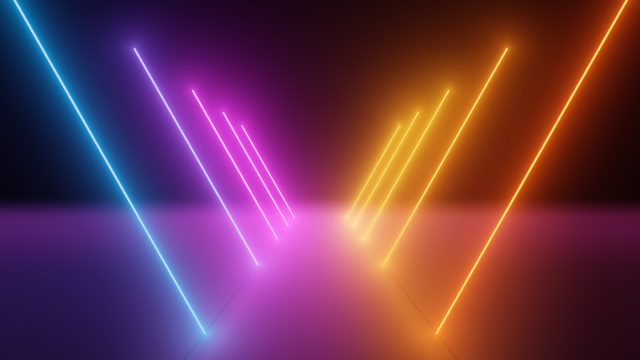
Reproduce this background procedurally as a Shadertoy shader.

```glsl
// Distance from p to the segment a-b
float segmentDistance(vec2 p, vec2 a, vec2 b) {
    vec2 pa = p - a, ba = b - a;
    return length(pa - ba * clamp(dot(pa, ba) / dot(ba, ba), 0.0, 1.0));
}

// Tube hue by side and row, row 0 being the nearest
vec3 tubeColor(float side, float row) {
    if (side > 0.0)
        return mix(vec3(1.0, 0.28, 0.03), vec3(1.0, 0.56, 0.07), smoothstep(0.0, 2.0, row));
    vec3 violet = mix(vec3(0.01, 0.58, 0.95), vec3(0.42, 0.28, 0.95), min(row, 1.0));
    return mix(violet, vec3(0.9, 0.15, 0.87), smoothstep(1.0, 2.0, row));
}

// Soft floor colour, from violet through pink to orange
vec3 floorColor(vec2 p) {
    vec3 c = mix(vec3(0.14, 0.07, 0.30), vec3(0.46, 0.10, 0.42), smoothstep(-0.65, -0.08, p.x));
    c = mix(c, vec3(0.48, 0.16, 0.10), smoothstep(-0.02, 0.25, p.x));
    c = mix(c, vec3(0.15, 0.03, 0.08), smoothstep(0.3, 0.8, p.x));
    // Pink haze where the floor meets the wall
    float haze = exp(-pow((p.y + 0.11) / 0.09, 2.0));
    c += vec3(0.17, 0.025, 0.13) * haze;
    return c * mix(0.65, 1.0, smoothstep(-0.55, -0.2, p.y));
}

void mainImage(out vec4 fragColor, in vec2 fragCoord) {
    // Origin at the vanishing point, in units of canvas height
    vec2 p = (fragCoord - 0.5 * iResolution.xy) / iResolution.y - vec2(0.002, -0.007);
    float pixel = 1.0 / iResolution.y;
    float floorMask = 1.0 - smoothstep(-0.105, -0.035, p.y);

    vec3 light = vec3(0.012, 0.003, 0.016) + floorColor(p) * floorMask;
    vec3 cores = vec3(0.0);

    for (int s = 0; s < 2; s++) {
        float side = float(s) * 2.0 - 1.0;
        vec2 q = vec2(p.x * side, p.y);

        // Seam joining the tube bases
        float seam = abs(q.x * 1.3 + q.y) / 1.64;
        float seamMask = smoothstep(-0.2, -0.36, q.y);
        light *= 1.0 - 0.35 * seamMask * (1.0 - smoothstep(0.0005, 0.0015 + pixel, seam));

        for (int i = 0; i < 5; i++) {
            float row = float(i);
            float size = 0.322 / (1.0 + 0.838 * row);
            vec2 base = size * vec2(1.0, -1.3);
            vec2 top = size * vec2(2.95, 2.115);
            vec3 hue = tubeColor(side, row);
            float d = segmentDistance(q, base, top);

            // Halo close to the tube, then a deeper wide glow
            float halo = 0.75 / (1.0 + 0.15 * row);
            light += hue * halo * exp(-d / 0.052);
            light += hue * 0.8 * exp(-d / 0.009);
            light += hue * hue * 0.2 * exp(-d / 0.16);

            // Blurred reflection and pool of light at the base
            vec2 mirrorTop = vec2(top.x, 2.0 * base.y - top.y);
            float mirrorD = segmentDistance(q, base, mirrorTop);
            float pool = length((q - base) * vec2(1.0, 1.6));
            light += hue * floorMask * (0.14 * exp(-mirrorD / 0.09)
                   + 0.4 * exp(-pool / (0.15 * size + 0.012)));

            // Hot core
            float radius = mix(0.0032, 0.0022, row / 4.0);
            float core = 1.0 - smoothstep(radius - pixel * 0.5, radius + pixel, d);
            vec3 hot = side > 0.0 ? vec3(1.0, 0.84, 0.38) : mix(hue, vec3(1.0), 0.68);
            cores = max(cores, hot * core);
        }
    }

    vec3 color = 1.0 - exp(-light * 1.12);
    fragColor = vec4(max(color, cores), 1.0);
}
```
